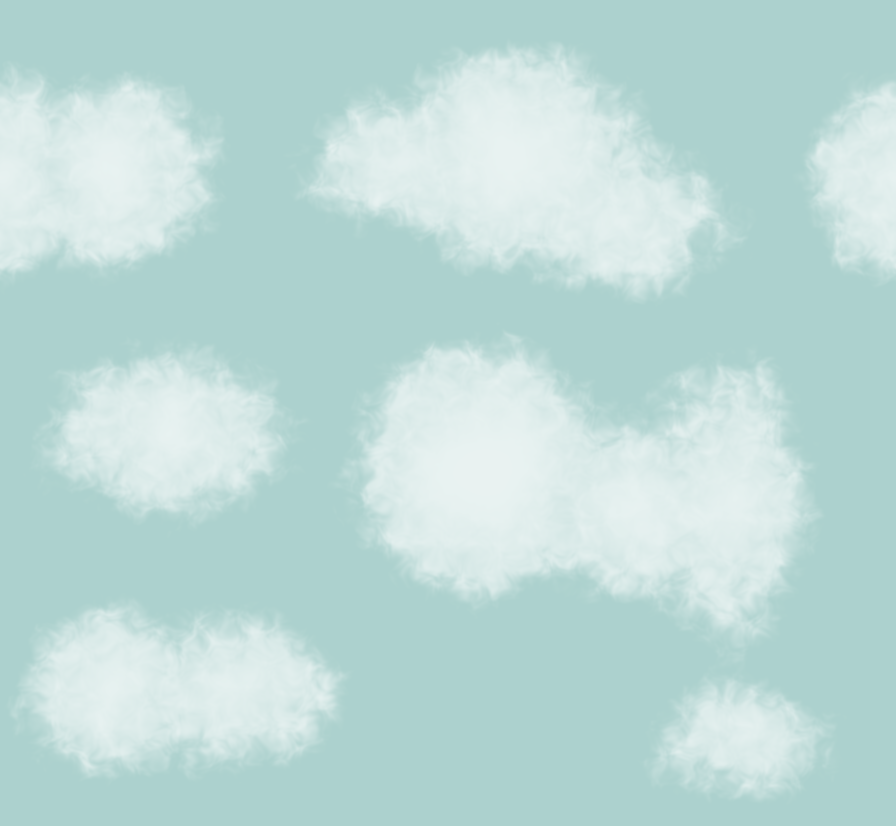
Write a Shadertoy shader that draws this texture.

```glsl
// Soft fluffy white clouds drifting over a pale teal sky, tiling on both axes.

const vec3 SKY = vec3(0.675, 0.820, 0.806);
const vec3 CLOUD = vec3(0.912, 0.950, 0.946);
const vec2 TILE = vec2(1.085, 1.0); // tile size in canvas heights

// Overlapping lobes: centre as a fraction of the tile, radii in canvas heights
const vec4 LOBES[12] = vec4[12](
    vec4(0.130, 0.792, 0.124, 0.116), vec4(0.000, 0.785, 0.107, 0.124),
    vec4(0.573, 0.809, 0.162, 0.137), vec4(0.449, 0.802, 0.116, 0.082),
    vec4(0.697, 0.732, 0.130, 0.088), vec4(0.187, 0.475, 0.148, 0.102),
    vec4(0.534, 0.428, 0.158, 0.160), vec4(0.703, 0.386, 0.141, 0.110),
    vec4(0.815, 0.393, 0.099, 0.170), vec4(0.124, 0.164, 0.110, 0.102),
    vec4(0.262, 0.164, 0.127, 0.093), vec4(0.827, 0.103, 0.106, 0.071));

// Random unit vector per lattice cell, wrapping at the period
vec2 cellGradient(vec2 cell, vec2 period) {
    vec3 q = fract(mod(cell, period).xyx * vec3(0.1031, 0.1030, 0.0973));
    q += dot(q, q.yzx + 33.33);
    float angle = 6.2832 * fract((q.x + q.y) * q.z);
    return vec2(cos(angle), sin(angle));
}

// Periodic gradient noise over the unit tile
float gradientNoise(vec2 uv, vec2 period) {
    vec2 p = uv * period;
    vec2 i = floor(p), f = p - i;
    vec2 w = f * f * f * (f * (f * 6.0 - 15.0) + 10.0);
    vec2 e = vec2(1.0, 0.0);
    float a = dot(cellGradient(i, period), f);
    float b = dot(cellGradient(i + e.xy, period), f - e.xy);
    float c = dot(cellGradient(i + e.yx, period), f - e.yx);
    float d = dot(cellGradient(i + e.xx, period), f - e.xx);
    return mix(mix(a, b, w.x), mix(c, d, w.x), w.y);
}

float fbm(vec2 uv, vec2 period) {
    float sum = 0.0, amplitude = 1.0;
    for (int octave = 0; octave < 3; octave++) {
        sum += amplitude * gradientNoise(uv, period);
        period *= 2.0;
        amplitude *= 0.62;
    }
    return sum;
}

float smoothMax(float a, float b, float k) {
    float h = max(k - abs(a - b), 0.0) / k;
    return max(a, b) + 0.25 * h * h * k;
}

// Depth inside the nearest cloud, negative in open sky
float cloudDepth(vec2 uv) {
    float depth = -1.0;
    for (int i = 0; i < 12; i++) {
        vec2 offset = uv - LOBES[i].xy;
        offset = (offset - round(offset)) * TILE;
        vec2 radii = LOBES[i].zw;
        float lobe = (1.0 - length(offset / radii)) * min(radii.x, radii.y);
        depth = smoothMax(depth, lobe, 0.03);
    }
    return depth;
}

void mainImage(out vec4 fragColor, in vec2 fragCoord) {
    vec2 uv = fragCoord / iResolution.xy;

    // Curl the fluff by warping it with coarser noise
    vec2 warp = vec2(gradientNoise(uv + 0.37, vec2(39.0, 36.0)),
                     gradientNoise(uv + 0.71, vec2(39.0, 36.0)));
    float fluff = fbm(uv + 0.012 * warp, vec2(39.0, 36.0));
    float billow = gradientNoise(uv, vec2(13.0, 12.0));

    // Ragged fringe, mottled body and smooth opaque core
    float depth = cloudDepth(uv) + 0.022 * billow;
    float fringe = smoothstep(-0.012, 0.036, depth + 0.018 * fluff);
    float core = smoothstep(0.02, 0.13, depth + 0.012 * billow);
    float opacity = fringe * (0.74 + 0.26 * core + 0.22 * fluff * (1.0 - core));

    fragColor = vec4(mix(SKY, CLOUD, clamp(opacity, 0.0, 1.0)), 1.0);
}
```
